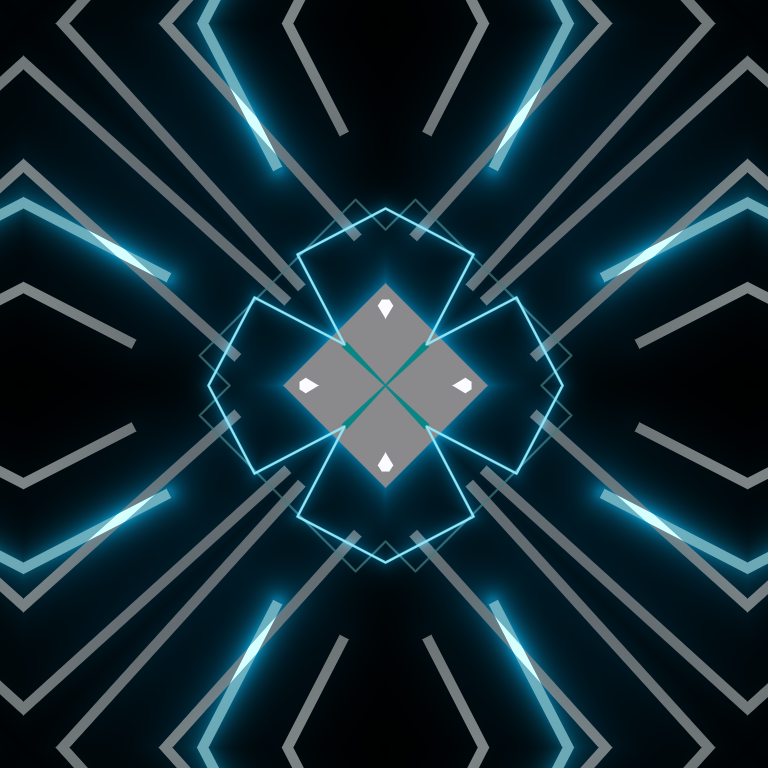
This background is drawn by a three.js fragment shader. Its source:

```glsl
// Neon kaleidoscope: mirrored bars, a thin cyan rosette and a central diamond.
// The plane is folded into one octant, so each part is drawn once from
// distance functions, with exponential glows around it.
varying vec2 vUv;

// Antialiased coverage of a signed distance
float fill(float d) {
  return 1.0 - smoothstep(-0.001, 0.001, d);
}

float segment(vec2 p, vec2 a, vec2 b) {
  vec2 ab = b - a;
  return length(p - a - ab * clamp(dot(p - a, ab) / dot(ab, ab), 0.0, 1.0));
}

// x: distance across a ray from a through b, y: distance behind its start
vec2 ray(vec2 p, vec2 a, vec2 b) {
  vec2 dir = normalize(b - a);
  vec2 q = p - a;
  return vec2(abs(dir.x * q.y - dir.y * q.x), max(-dot(q, dir), 0.0));
}

// Flat-ended bar
float bar(vec2 r) {
  return fill(max(r.x - 0.0066, r.y - 0.0005));
}

float glow(float d, float reach) {
  return exp(-max(d, 0.0) / reach);
}

void main() {
  vec2 centered = vUv - vec2(0.502, 0.498);

  // Fold about the axes, the outer mirrors and the diagonal
  vec2 p = 0.4714 - abs(abs(centered) - 0.4714);
  if (p.y > p.x) p = p.yx;
  float radius = length(centered);

  // Bars in the octant, from the innermost edge to the diagonal
  vec2 shortBar = ray(p, vec2(0.328, 0.054), vec2(0.4714, 0.1276));
  vec2 neonBar = ray(p, vec2(0.2826, 0.1406), vec2(0.4714, 0.238));
  vec2 longBar = ray(p, vec2(0.1927, 0.0365), vec2(0.4714, 0.2865));
  vec2 innerBar = ray(p, vec2(0.1276, 0.1094), vec2(0.4714, 0.4206));

  // Deep blue haze
  float haze = 0.7 * glow(length(longBar), 0.042)
             + 0.65 * glow(length(innerBar), 0.042)
             + 0.22 * glow(length(shortBar), 0.03)
             + 0.4 * glow(length(neonBar), 0.04);
  haze *= 1.0 - 0.75 * smoothstep(0.42, 0.7, radius);
  vec3 color = vec3(0.0, 0.15, 0.22) * haze;

  // Cyan light, strongest where the neon bar crosses the long one
  float crossing = glow(length(p - vec2(0.344, 0.172)), 0.1);
  color += vec3(0.02, 0.42, 0.54) * glow(length(neonBar) - 0.006, 0.015)
         * (0.3 + 0.7 * crossing);

  // Overlapping bars add up to white
  vec3 grey = mix(vec3(0.46, 0.48, 0.49), vec3(0.6, 0.63, 0.63),
                  smoothstep(0.2, 0.5, p.x - 0.3 * p.y));
  float greyBars = max(bar(shortBar), max(bar(longBar), bar(innerBar)));
  float neon = bar(neonBar);
  color = mix(color, grey, greyBars);
  color = mix(color, vec3(0.5, 0.73, 0.77) + grey * greyBars, neon);

  // Central diamond with its halo
  float diamond = (p.x + p.y - 0.1333) * 0.7071;
  color += vec3(0.0, 0.36, 0.5) * glow(diamond, 0.02);
  color = mix(color, vec3(0.54, 0.54, 0.55), fill(diamond));

  // Teal wedges along the diagonals, widening outward
  float across = (p.x - p.y) * 0.7071;
  float along = (p.x + p.y) * 0.7071;
  float wedge = max(across - 0.0012 - 0.045 * along, along - 0.076);
  color = mix(color, vec3(0.03, 0.52, 0.52), fill(wedge));

  // Faint square frames
  vec2 frameCorner = vec2(0.242, 0.039);
  float frame = min(segment(p, frameCorner, vec2(0.1406)),
                    segment(p, frameCorner, vec2(0.203, 0.0)));
  color = mix(color, vec3(0.25, 0.46, 0.48), 0.75 * fill(frame - 0.0014));

  // Bright rosette outline
  vec2 petal = vec2(0.1706, 0.1146);
  float outline = min(segment(p, vec2(0.0535), petal),
                      segment(p, petal, vec2(0.2305, 0.0)));
  color += vec3(0.0, 0.22, 0.3) * glow(outline, 0.009) * (1.0 - fill(diamond));
  color = mix(color, vec3(0.56, 0.9, 0.96), fill(outline - 0.0016));

  // White darts pointing at the center
  float dart = max(p.y - 0.6 * (p.x - 0.087), p.y + 0.65 * (p.x - 0.1195));
  dart = max(dart, p.x - 0.112);
  color = mix(color, vec3(0.98, 0.99, 1.0), fill(dart));

  gl_FragColor = vec4(min(color, vec3(1.0)), 1.0);
}
```
